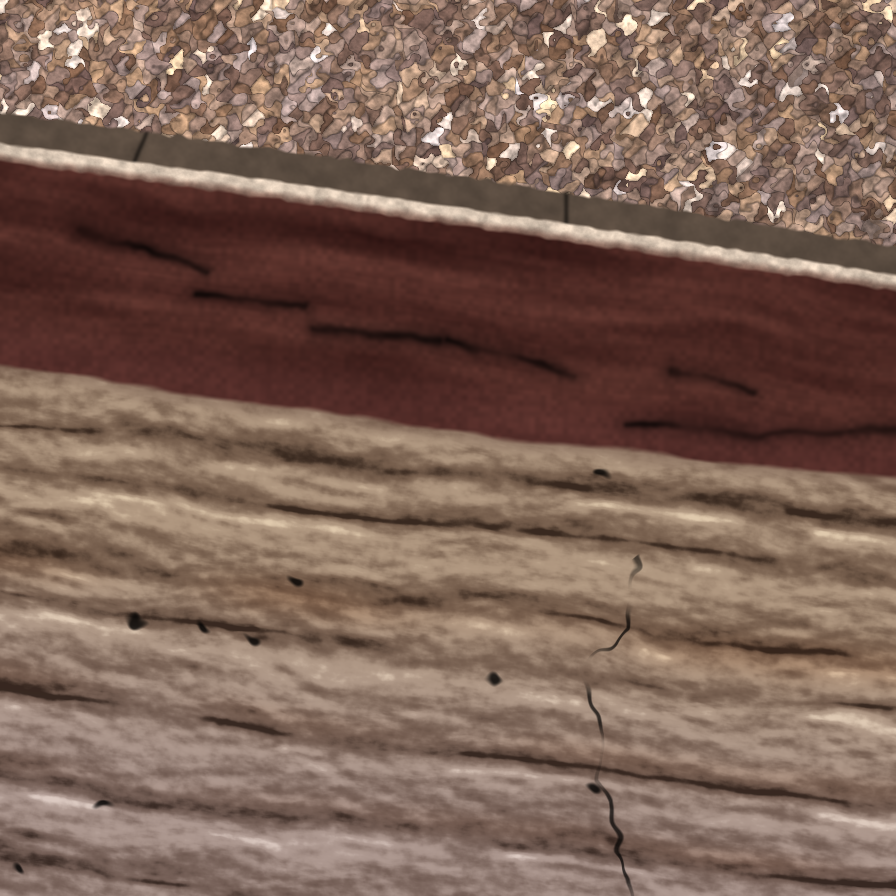
Give the GLSL for this texture, as a WebGL 2 fragment shader.

```glsl
#version 300 es
precision highp float;
uniform vec2 u_resolution;
out vec4 fragColor;

float hash(vec2 p) { return fract(sin(dot(p, vec2(127.1, 311.7))) * 43758.5453); }

float noise(vec2 p) {
    vec2 i = floor(p), f = fract(p);
    f = f * f * (3.0 - 2.0 * f);
    return mix(mix(hash(i), hash(i + vec2(1, 0)), f.x),
               mix(hash(i + vec2(0, 1)), hash(i + vec2(1, 1)), f.x), f.y);
}

float fbm(vec2 p) {
    float sum = 0.0, amp = 0.53;
    for (int i = 0; i < 4; i++, amp *= 0.5) {
        sum += amp * noise(p);
        p = mat2(1.9, 0.3, -0.3, 1.9) * p + 13.7;
    }
    return sum;
}

float bump(float d, float width) { return exp(-d * d / (width * width)); }

float segment(vec2 p, vec2 a, vec2 b) {
    vec2 ab = b - a;
    return length(p - a - ab * clamp(dot(p - a, ab) / dot(ab, ab), 0.0, 1.0));
}

// Pebbles: Voronoi cells with a random tone and hue each
vec3 gravel(vec2 p) {
    vec2 q = p * 72.0 + 1.2 * noise(p * 110.0), id = vec2(0);
    float near = 9.0, second = 9.0;
    for (int i = 0; i < 9; i++) {
        vec2 cell = floor(q) + vec2(i % 3 - 1, i / 3 - 1);
        float d = length(cell + vec2(hash(cell), hash(cell + 41.3)) - q);
        second = min(second, max(d, near));
        if (d < near) { near = d; id = cell; }
    }
    float tone = hash(id + 7.7);
    vec3 stone = mix(vec3(0.42, 0.33, 0.29), vec3(0.75, 0.66, 0.59), tone);
    stone = mix(stone, vec3(0.94, 0.88, 0.81), smoothstep(0.87, 0.95, tone));
    stone *= mix(vec3(1.06, 0.98, 0.87), vec3(0.98, 0.98, 1.06), hash(id + 19.1));
    stone *= mix(0.72, 1.04, smoothstep(0.0, 0.3, second - near));
    return stone * (0.62 + 0.8 * fbm(p * 140.0)) * mix(1.05, 0.93, p.x);
}

// Red band: slanted dark folds over a soft sheen
vec3 redBand(vec2 p, float height) {
    float s = p.y + 0.15 * p.x + 0.04 * (fbm(p * vec2(5, 8)) - 0.5);
    float grain = 0.5 + 1.3 * (fbm(vec2(p.x * 5.0, s * 34.0)) - 0.5);
    vec3 col = mix(vec3(0.19, 0.085, 0.075), vec3(0.39, 0.22, 0.19), grain);
    col = mix(col, vec3(0.35, 0.19, 0.175), 0.65 * smoothstep(0.075, 0.015, height));
    vec2 folds[12] = vec2[12](
        vec2(0.09, 0.75), vec2(0.23, 0.70), vec2(0.22, 0.67), vec2(0.34, 0.655),
        vec2(0.35, 0.63), vec2(0.49, 0.62), vec2(0.50, 0.62), vec2(0.64, 0.575),
        vec2(0.75, 0.588), vec2(0.84, 0.568), vec2(0.70, 0.53), vec2(1.02, 0.512));
    vec2 bent = p + vec2(0, 0.03 * (fbm(p * 14.0) - 0.5));
    for (int i = 0; i < 12; i += 2) {
        float d = segment(bent, folds[i], folds[i + 1]);
        col *= 1.0 - 0.6 * noise(p * 18.0) * bump(d, 0.005) - 0.2 * bump(d, 0.014);
    }
    return col * (0.92 + 0.16 * noise(p * 160.0));
}

// Layered rock: each groove is dark, with a lit crest below it
vec3 rock(vec2 p) {
    float s = p.y + 0.125 * p.x + 0.03 * (fbm(p * vec2(5, 9)) - 0.5);
    vec2 grit = vec2(p.x * 28.0, s * 75.0);
    float shade = 0.53 + 0.5 * (fbm(vec2(p.x * 6.0, s * 40.0)) - 0.5);
    shade += 0.55 * (fbm(grit) - fbm(grit + vec2(0.2, 0.7))) + 0.25 * (fbm(p * 110.0) - 0.5);
    float grooves[8] = float[8](0.605, 0.533, 0.48, 0.385, 0.333, 0.225, 0.13, 0.035);
    for (int i = 0; i < 8; i++) {
        float k = float(i), d = s - grooves[i];
        float strength = 0.5 + 0.7 * noise(vec2(p.x * 4.0 + 7.0 * k, k));
        shade -= strength * 0.32 * bump(d, d > 0.0 ? 0.019 : 0.008);
        shade += strength * 0.2 * bump(d + 0.034, 0.018);
        shade += 0.35 * bump(d + 0.018, 0.005) * smoothstep(0.45, 0.8, noise(vec2(p.x * 15.0, k)));
        shade -= 0.3 * bump(d, 0.003) * smoothstep(0.5, 0.8, noise(vec2(p.x * 11.0 + k, 3.0 * k)));
    }
    vec3 col = mix(vec3(0.22, 0.16, 0.13), vec3(0.46, 0.37, 0.32), smoothstep(-0.05, 0.36, shade));
    col = mix(col, vec3(0.69, 0.60, 0.54), smoothstep(0.3, 0.82, shade));
    col = mix(col, vec3(0.88, 0.80, 0.73), smoothstep(0.8, 1.15, shade));
    col *= mix(vec3(0.98, 0.99, 1.04), vec3(1.0, 0.99, 0.93), smoothstep(0.1, 0.45, s));
    float stain = bump(s - 0.24, 0.017) + bump(s - 0.375, 0.022) + bump(s - 0.145, 0.015);
    col *= mix(vec3(1), vec3(0.95, 0.88, 0.82), stain * noise(p * 6.0 + 3.0));

    // Upright crack
    vec2 path[7] = vec2[7](vec2(0.71, 0.375), vec2(0.697, 0.297), vec2(0.652, 0.25),
        vec2(0.671, 0.18), vec2(0.664, 0.127), vec2(0.684, 0.108), vec2(0.703, -0.01));
    vec2 jagged = p + 0.014 * (vec2(noise(p * 60.0), noise(p * 60.0 + 9.0)) - 0.5);
    float crack = 1.0;
    for (int i = 0; i < 6; i++) crack = min(crack, segment(jagged, path[i], path[i + 1]));
    col *= 1.0 - 0.7 * smoothstep(0.0035, 0.0008, crack) * smoothstep(0.1, 0.6, noise(p * 24.0));

    // Pits
    vec2 pits[9] = vec2[9](vec2(0.672, 0.475), vec2(0.332, 0.349), vec2(0.15, 0.305), vec2(0.225, 0.3),
        vec2(0.286, 0.287), vec2(0.551, 0.245), vec2(0.118, 0.102), vec2(0.66, 0.12), vec2(0.02, 0.028));
    for (int i = 0; i < 9; i++) {
        vec2 d = jagged - pits[i];
        col *= 1.0 - 0.8 * smoothstep(0.007, 0.002, length(vec2(d.x * 0.6, d.y + 0.15 * d.x)));
    }
    return col;
}

void main() {
    vec2 p = gl_FragCoord.xy / u_resolution;
    float x = p.x, soft = 0.0015 + 0.7 / u_resolution.y, rough = 0.006 * (noise(p * 90.0) - 0.5);
    // Heights above the four slanted borders
    float overGravel = p.y - 0.874 + 0.126 * x + 0.024 * x * x + rough;
    float overStrip = p.y - 0.840 + 0.133 * x + 0.014 * x * x + 0.4 * rough;
    float overEdge = p.y - 0.820 + 0.135 * x + 0.010 * x * x + 0.6 * rough;
    float overRed = p.y - 0.594 + 0.160 * x - 0.030 * x * x + 0.014 * (fbm(p * vec2(14, 30)) - 0.5);
    vec3 col = mix(rock(p), vec3(0.43, 0.33, 0.28), 0.45 * smoothstep(-0.022, 0.0, overRed));
    col = mix(col, redBand(p, overRed), smoothstep(-0.004, 0.004, overRed));
    // Bright edge, then the shaded strip with two joints
    vec3 lit = mix(vec3(0.52, 0.40, 0.35), vec3(0.91, 0.83, 0.75), smoothstep(0.001, 0.012, overEdge));
    col = mix(col, lit * (0.75 + 0.42 * fbm(p * 110.0)), smoothstep(-soft, soft, overEdge));
    vec3 strip = vec3(0.35, 0.295, 0.25) * (0.85 + 0.3 * fbm(p * 60.0));
    strip *= 1.0 - 0.5 * bump(x - 0.15 - 0.4 * overStrip, 0.003) - 0.5 * bump(x - 0.632, 0.003);
    col = mix(col, strip, smoothstep(-soft, soft, overStrip));
    fragColor = vec4(mix(col, gravel(p), smoothstep(-soft, soft, overGravel)), 1.0);
}
```
